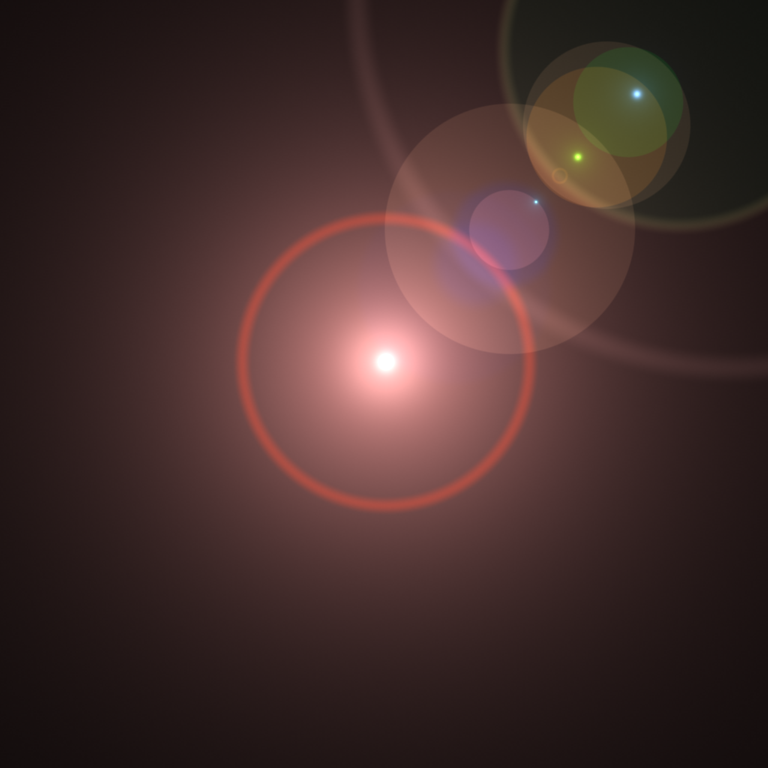
A WebGL 1 fragment shader for this background:

```glsl
precision highp float;
// Rosy lens flare: a glowing light with a red halo and a trail of translucent ghosts.

uniform vec2 u_resolution;

// Main light
const vec2 LIGHT = vec2(0.5026, 0.5286);
const float GLOW_FALLOFF = 4.7;
const float BLOOM_RADIUS = 0.052;
const float CORE_RADIUS = 0.013;
const vec3 AMBIENT = vec3(0.045, 0.031, 0.031);
const vec3 GLOW = vec3(0.98, 0.635, 0.62);
const vec3 BLOOM = vec3(0.24, 0.20, 0.20);

// Halos
const float HALO_RADIUS = 0.187;
const float HALO_WIDTH = 0.0135;
const vec3 HALO = vec3(0.22, 0.015, -0.02);
const vec2 ARC_CENTER = vec2(0.957, 1.013);
const float ARC_RADIUS = 0.492;
const vec3 ARC = vec3(0.075, 0.052, 0.050);
const vec2 OLIVE_CENTER = vec2(0.885, 0.935);
const float OLIVE_RADIUS = 0.229;
const vec3 OLIVE = vec3(0.085, 0.080, 0.045);
const vec3 OLIVE_FILTER = vec3(0.80, 1.0, 0.90);
const vec3 OLIVE_FILL = vec3(0.005, 0.020, 0.012);

// Ghost tints
const vec3 ROSE = vec3(0.10, 0.055, 0.055);
const vec3 BROWN = vec3(0.085, 0.060, 0.042);
const vec3 AMBER = vec3(0.105, 0.055, 0.005);
const vec3 GREEN = vec3(-0.01, 0.075, 0.005);
const vec3 VIOLET = vec3(-0.025, 0.0, 0.080);

const float GRAIN = 0.004;
const float CRISP = 0.0015;

float disc(vec2 p, vec2 center, float radius, float softness) {
  return 1.0 - smoothstep(radius - softness, radius + softness, distance(p, center));
}

float ring(vec2 p, vec2 center, float radius, float halfWidth) {
  float offset = abs(distance(p, center) - radius);
  return 1.0 - smoothstep(0.0, halfWidth, offset);
}

float bell(float x, float width) {
  return exp(-x * x / (width * width));
}

// Tinted halo around a small bright point
vec3 spark(vec2 p, vec2 center, float radius, vec3 tint) {
  float d = distance(p, center);
  return tint * (0.28 * exp(-d / (0.4 * radius)) + 0.7 * bell(d, 0.14 * radius))
       + 0.25 * bell(d, 0.08 * radius);
}

float hash(vec2 p) {
  return fract(sin(dot(p, vec2(127.1, 311.7))) * 43758.5453);
}

void main() {
  vec2 p = gl_FragCoord.xy / u_resolution;
  float d = distance(p, LIGHT);

  // Wide glow, bloom and white core
  vec3 color = AMBIENT + GLOW * exp(-GLOW_FALLOFF * d);
  color += BLOOM * bell(d, BLOOM_RADIUS) + 0.35 * bell(d, CORE_RADIUS);

  // Olive lens in the corner and the large arc
  float lens = disc(p, OLIVE_CENTER, OLIVE_RADIUS, 0.010);
  color = mix(color, color * OLIVE_FILTER + OLIVE_FILL, lens);
  color += OLIVE * ring(p, OLIVE_CENTER, OLIVE_RADIUS, 0.014);
  color += ARC * ring(p, ARC_CENTER, ARC_RADIUS, 0.024);

  // Violet ghosts, from faint and wide to small
  color += 0.22 * VIOLET * disc(p, vec2(0.592, 0.626), 0.125, 0.008);
  color += 0.80 * VIOLET * disc(p, vec2(0.620, 0.656), 0.053, 0.014);
  color += 0.85 * VIOLET * disc(p, vec2(0.6575, 0.694), 0.068, 0.010);

  // Warm and green ghosts
  color += BROWN * disc(p, vec2(0.664, 0.702), 0.163, CRISP);
  color += ROSE * disc(p, vec2(0.663, 0.7005), 0.052, CRISP);
  color += BROWN * disc(p, vec2(0.790, 0.837), 0.109, CRISP);
  color += AMBER * disc(p, vec2(0.777, 0.8215), 0.0915, CRISP);
  color += GREEN * disc(p, vec2(0.818, 0.867), 0.0716, CRISP);
  color += AMBER * 0.6 * ring(p, vec2(0.729, 0.771), 0.009, 0.003);

  // Red halo around the light
  color += HALO * ring(p, LIGHT, HALO_RADIUS, HALO_WIDTH);

  // Bright points
  color += spark(p, vec2(0.8295, 0.8775), 0.045, vec3(0.25, 0.55, 1.0));
  color += spark(p, vec2(0.7525, 0.7955), 0.034, vec3(0.35, 0.90, 0.05));
  color += spark(p, vec2(0.698, 0.737), 0.018, vec3(0.10, 0.60, 0.70));

  // Fine grain hides banding in the dark falloff
  color += GRAIN * (hash(floor(p * 512.0)) - 0.5);
  gl_FragColor = vec4(clamp(color, 0.0, 1.0), 1.0);
}
```
